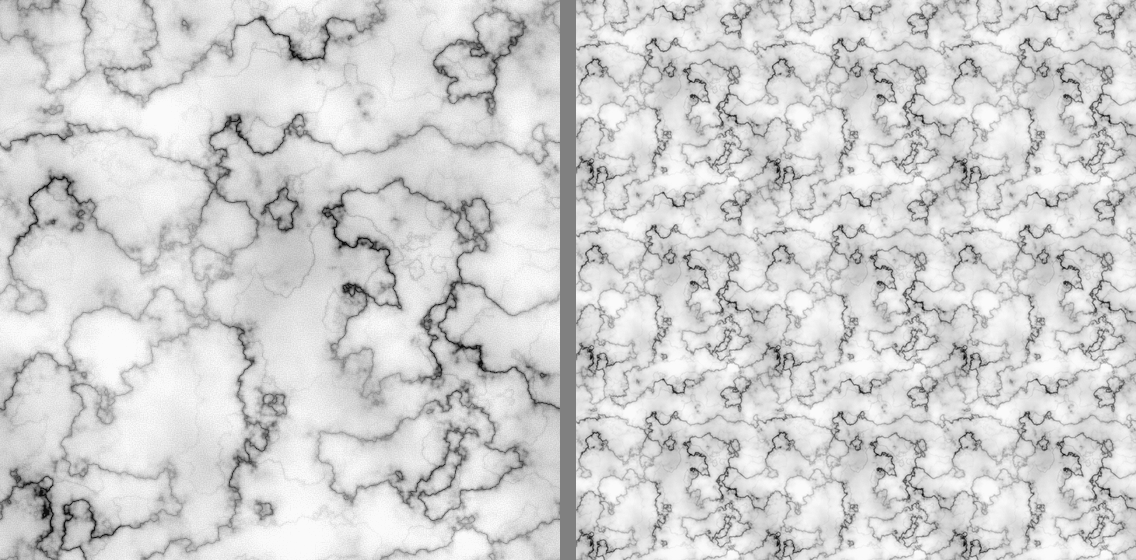
Left, the tile; right, the same tile 3 across and 3 down.
Reproduce this texture procedurally as a Shadertoy shader.

```glsl
// Seamless white marble: soft grey clouds crossed by fine, crinkled dark veins.

const float BASE_TONE    = 0.925;  // brightness of clean stone
const float CLOUD_CELLS  = 4.0;    // whole noise cells across the canvas
const float VEIN_CELLS   = 5.0;
const float HAIR_CELLS   = 7.0;
const float GRAIN_CELLS  = 400.0;
const float CLOUD_DEPTH  = 0.16;
const float HALO_DEPTH   = 0.21;   // grey stain around the veins
const float HALO_WIDTH   = 0.12;
const float VEIN_DEPTH   = 0.62;
const float VEIN_WIDTH   = 0.026;
const float HAIR_DEPTH   = 0.15;   // faint secondary veins
const float HAIR_WIDTH   = 0.028;
const float GRAIN_DEPTH  = 0.07;
const int   OCTAVES      = 6;
const float TAU          = 6.2831853;

// Integer hash of a lattice cell, 0 to 1
float hash(ivec2 cell, int seed) {
    uint h = uint(cell.x) * 1597334677u ^ uint(cell.y) * 3812015801u ^ uint(seed) * 2654435769u;
    h = (h ^ (h >> 16)) * 2246822519u;
    h = (h ^ (h >> 13)) * 3266489917u;
    return float((h ^ (h >> 16)) >> 8) / 16777216.0;
}

// Contribution of one lattice corner, wrapped to the period
float corner(vec2 cell, vec2 offset, float period, int seed) {
    float angle = TAU * hash(ivec2(mod(cell, period)), seed);
    return dot(vec2(cos(angle), sin(angle)), offset);
}

// Gradient noise that repeats every period cells
float noise(vec2 p, float period, int seed) {
    vec2 cell = floor(p), f = p - cell;
    vec2 u = f * f * f * (f * (f * 6.0 - 15.0) + 10.0);
    vec2 x = vec2(1.0, 0.0), y = vec2(0.0, 1.0);
    float low  = mix(corner(cell, f, period, seed), corner(cell + x, f - x, period, seed), u.x);
    float high = mix(corner(cell + y, f - y, period, seed), corner(cell + 1.0, f - 1.0, period, seed), u.x);
    return mix(low, high, u.y);
}

// Octave sum; each octave is shifted so the lattices do not line up
float fbm(vec2 uv, float period, int seed) {
    float sum = 0.0, amplitude = 1.0;
    for (int i = 0; i < OCTAVES; i++) {
        int octaveSeed = seed + i;
        vec2 shift = vec2(hash(ivec2(3, 7), octaveSeed), hash(ivec2(11, 5), octaveSeed));
        sum += amplitude * noise(uv * period + shift, period, octaveSeed);
        amplitude *= 0.5;
        period *= 2.0;
    }
    return sum;
}

// Sharp crease along the zero line of a field, widened to the pixel size
float crease(float field, float width) {
    return exp(-abs(field) / max(width, 0.7 * fwidth(field)));
}

void mainImage(out vec4 fragColor, in vec2 fragCoord) {
    vec2 uv = fragCoord / iResolution.xy;

    // Fields
    float cloud = fbm(uv, CLOUD_CELLS, 10);
    float veins = fbm(uv, VEIN_CELLS, 30);
    float hairs = fbm(uv, HAIR_CELLS, 50);
    float patches = noise(uv * CLOUD_CELLS + 0.37, CLOUD_CELLS, 70) - 0.5 * cloud;

    // Veins run dark in some patches and fade out in others
    float strength = mix(0.22, 1.0, smoothstep(-0.3, 0.5, patches));

    // Clouds and stain
    float tone = BASE_TONE + CLOUD_DEPTH * cloud;
    tone -= HALO_DEPTH * exp(-abs(veins) / HALO_WIDTH) * mix(0.75, 1.15, strength);

    // Veins
    tone -= VEIN_DEPTH * strength * crease(veins, VEIN_WIDTH);
    tone -= HAIR_DEPTH * strength * crease(hairs, HAIR_WIDTH);

    // Fine grain
    tone += GRAIN_DEPTH * noise(uv * GRAIN_CELLS, GRAIN_CELLS, 90);

    fragColor = vec4(vec3(clamp(tone, 0.06, 0.98)), 1.0);
}
```
